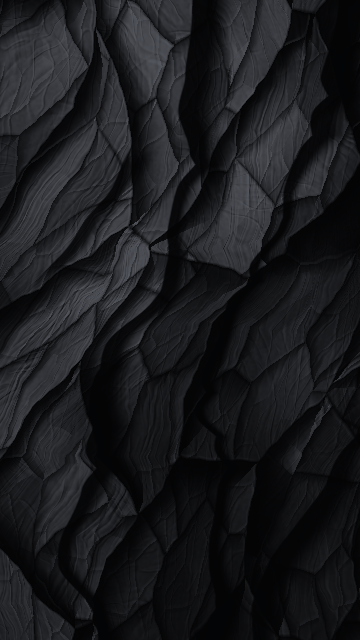
Reproduce this texture procedurally as a Shadertoy shader.

```glsl
// Crumpled black paper: leaning sheets split into turned facets, each with
// fan-shaped pleats and thin creases. Sheet edges catch a fine rim of light or
// cast soft shadows; deep jagged crevices cut through them.

struct Facet { vec2 id; vec2 local; vec2 toward; float edge; };

float hash(vec2 p) {
    vec3 a = fract(vec3(p.xyx) * 0.1031);
    a += dot(a, a.yzx + 33.33);
    return fract((a.x + a.y) * a.z);
}

vec2 hash2(vec2 p) { return vec2(hash(p), hash(p + 71.7)); }

float noise(vec2 p) {
    vec2 i = floor(p), f = fract(p);
    f = f * f * (3.0 - 2.0 * f);
    return mix(mix(hash(i), hash(i + vec2(1, 0)), f.x),
               mix(hash(i + vec2(0, 1)), hash(i + vec2(1, 1)), f.x), f.y);
}

vec2 noise2(vec2 p) { return vec2(noise(p), noise(p + 37.3)) - 0.5; }

float ridge(vec2 p) { return 1.0 - abs(2.0 * noise(p) - 1.0); }

// Voronoi cell with the distance and direction to its closest border
Facet facetAt(vec2 q) {
    vec2 cell = floor(q), home = cell, toHome = vec2(9);
    for (int y = -1; y <= 1; y++)
    for (int x = -1; x <= 1; x++) {
        vec2 c = cell + vec2(x, y);
        vec2 d = c + hash2(c) - q;
        if (dot(d, d) < dot(toHome, toHome)) { toHome = d; home = c; }
    }
    Facet f = Facet(home, -toHome, vec2(1, 0), 9.0);
    for (int y = -2; y <= 2; y++)
    for (int x = -2; x <= 2; x++) {
        if (x == 0 && y == 0) continue;
        vec2 c = home + vec2(x, y);
        vec2 d = c + hash2(c) - q;
        vec2 n = normalize(d - toHome);
        float e = dot(0.5 * (d + toHome), n);
        if (e < f.edge) { f.edge = e; f.toward = n; }
    }
    return f;
}

// How far a border faces the light at the upper left, undoing the stretch
float facing(vec2 n) {
    return dot(normalize(vec2(n.x, 0.55 * n.y - 0.3 * n.x)), vec2(-0.85, 0.53));
}

// Slope of pleats and thin creases that fan out from beyond the facet
float pleats(Facet f, float count) {
    vec2 h = hash2(f.id + 5.0);
    vec2 d = f.local - vec2(2.0 * (h.x - 0.5), h.y < 0.5 ? -1.3 : 1.3);
    float fan = d.x / max(abs(d.y), 0.25) + 0.08 * noise(f.local * 3.0 + f.id * 7.0);
    vec2 p = vec2(fan * count, abs(d.y) * 2.2) + f.id * 13.0;
    float slope = ridge(p) - ridge(p + vec2(0.25, 0.0));
    vec2 c = vec2(p.x * 0.45, p.y * 1.3) + 3.7;
    float crease = smoothstep(0.86, 1.0, ridge(c + vec2(0.1, 0.0))) - smoothstep(0.86, 1.0, ridge(c));
    return slope * mix(0.35, 1.3, hash(f.id + 21.0)) + 0.55 * crease;
}

// Black gap: sharp and jagged on the left, fading out to the right
float crevice(vec2 p, float centre, float width, float seed) {
    float jag = 0.07 * (noise(vec2(p.y * 8.0, seed)) - 0.5)
              + 0.022 * (ridge(vec2(p.y * 17.0, seed + 4.0)) - 0.5);
    float d = p.x - centre - jag;
    float w = width * (0.25 + 1.3 * noise(vec2(p.y * 6.0, seed + 9.0)));
    return smoothstep(-0.003, 0.001, d) * (1.0 - smoothstep(0.35 * w, w, d));
}

float pool(vec2 p, vec2 centre, vec2 size) {
    vec2 d = (p - centre) / size;
    return exp(-dot(d, d));
}

void mainImage(out vec4 fragColor, in vec2 fragCoord) {
    vec2 p = fragCoord / iResolution.y;

    // Bent, leaning and stretched sheet space
    vec2 w = p + 0.045 * noise2(p * 5.0) + 0.004 * noise2(p * 60.0)
           + 0.02 * vec2(ridge(p * 9.0), ridge(p * 9.0 + 17.0));
    vec2 q = vec2(w.x - 0.32 * smoothstep(0.1, 1.0, w.y), 0.55 * w.y);
    Facet sheet = facetAt(q * 5.5 + 3.0);
    float angle = 1.8 * (hash(sheet.id + 33.0) - 0.5);
    mat2 turn = mat2(cos(angle), sin(angle), -sin(angle), cos(angle));
    Facet fold = facetAt(turn * q * vec2(13.0, 11.0) + 9.0 * hash2(sheet.id));
    Facet chip = facetAt(q * 27.0 + 9.0 * hash2(fold.id));
    float sheetFacing = facing(sheet.toward);
    float foldFacing = facing(fold.toward * turn);
    float chipFacing = facing(chip.toward);

    // Flat tone and tilt of each level
    float tone = mix(0.35, 1.1, hash(sheet.id + 2.0));
    tone *= mix(0.5, 1.35, hash(fold.id + 8.0)) + 0.7 * dot(fold.local, hash2(fold.id) - 0.5);
    tone *= mix(0.8, 1.2, hash(chip.id)) + 0.3 * dot(chip.local, hash2(chip.id) - 0.5);
    tone *= max(0.15, 1.0 + 0.6 * pleats(sheet, 36.0) + 0.5 * pleats(fold, 15.0));

    // Cast shadows
    tone *= 1.0 - 0.92 * smoothstep(-0.1, 0.5, sheetFacing) * (1.0 - smoothstep(0.03, 0.28, sheet.edge));
    tone *= 1.0 - 0.65 * smoothstep(0.0, 0.5, foldFacing) * (1.0 - smoothstep(0.0, 0.2, fold.edge));

    // Fine rims and seams that come and go along the borders
    float worn = smoothstep(0.3, 0.7, noise(p * 14.0));
    tone += 0.32 * worn * smoothstep(0.0, 0.7, -sheetFacing) * (1.0 - smoothstep(0.008, 0.024, sheet.edge));
    tone += 0.22 * (1.0 - worn) * smoothstep(0.0, 0.7, -foldFacing) * (1.0 - smoothstep(0.012, 0.045, fold.edge));
    tone *= 1.0 - 0.4 * worn * chipFacing * (1.0 - smoothstep(0.03, 0.12, chip.edge));
    tone *= mix(0.25, 1.0, smoothstep(0.0, 0.016, sheet.edge));
    tone *= mix(0.75 - 0.4 * worn, 1.0, smoothstep(0.0, 0.035, fold.edge));

    // Uneven light, strongest in the upper half
    float light = 0.23 + 0.23 * smoothstep(0.25, 0.9, p.y)
                + 0.80 * pool(p, vec2(0.18, 0.62), vec2(0.11, 0.16))
                + 0.68 * pool(p, vec2(0.40, 0.80), vec2(0.10, 0.18))
                + 0.45 * pool(p, vec2(0.20, 0.93), vec2(0.12, 0.10))
                + 0.42 * pool(p, vec2(0.49, 0.38), vec2(0.08, 0.11))
                + 0.25 * pool(p, vec2(0.03, 0.32), vec2(0.10, 0.09));
    tone *= light;

    // Deep crevices
    float gash = smoothstep(0.54, 0.59, p.y) * (1.0 - smoothstep(0.74, 0.78, p.y));
    tone *= 1.0 - 0.95 * crevice(p, 0.12 + 0.15 * smoothstep(0.38, 0.62, p.y), 0.06, 1.0);
    tone *= 1.0 - 0.95 * crevice(p, 0.33 + 0.18 * smoothstep(0.4, 0.95, p.y), 0.065, 21.0);
    tone *= 1.0 - 0.92 * crevice(p, 0.41 + 0.2 * smoothstep(0.0, 0.5, p.y), 0.08, 41.0);
    tone *= 1.0 - 0.9 * gash * crevice(p, 0.05 + 0.6 * (p.y - 0.55), 0.05, 61.0);

    // Paper grain and cool charcoal colouring
    tone *= 0.92 + 0.16 * noise(p * 260.0);
    float value = 1.0 - exp(-1.75 * max(tone, 0.0));
    fragColor = vec4(mix(vec3(0.013, 0.014, 0.018), vec3(0.355, 0.365, 0.395), value), 1.0);
}
```
